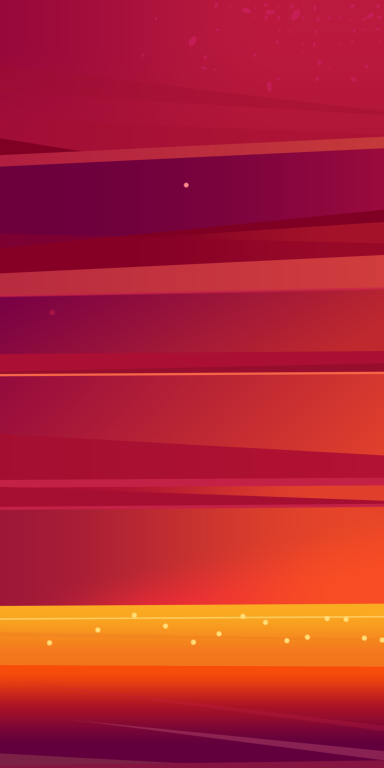
Write a WebGL 1 fragment shader that draws this background.

```glsl
precision highp float;
// Sunset backdrop: slanted crimson cloud bands above a glowing orange horizon.
uniform vec2 u_resolution;

const vec3 WINE = vec3(0.50, 0.00, 0.14);
const vec3 PLUM = vec3(0.42, 0.00, 0.24);
const vec3 CRIMSON = vec3(0.67, 0.06, 0.20);
const vec3 ROSE = vec3(0.77, 0.13, 0.28);
const vec3 CORAL = vec3(0.82, 0.24, 0.24);
const vec3 EMBER = vec3(0.88, 0.25, 0.17);
const vec3 GOLD = vec3(0.98, 0.67, 0.13);
const vec3 CREAM = vec3(1.00, 0.87, 0.48);

float hash(vec2 p) {
  vec3 q = fract(p.xyx * 0.1031);
  q += dot(q, q.yzx + 33.33);
  return fract((q.x + q.y) * q.z);
}

float noise(vec2 p) {
  vec2 i = floor(p), f = fract(p);
  f = f * f * (3.0 - 2.0 * f);
  return mix(mix(hash(i), hash(i + vec2(1, 0)), f.x),
             mix(hash(i + vec2(0, 1)), hash(i + vec2(1, 1)), f.x), f.y);
}

// Coverage under a slanted edge; p.y runs downward from the top.
float below(vec2 p, float left, float right) {
  float w = 0.75 / u_resolution.y;
  return smoothstep(-w, w, p.y - mix(left, right, p.x));
}

// Slanted stripe with separate thickness at either side.
float stripe(vec2 p, vec2 top, vec2 bottom) {
  return below(p, top.x, top.y) * (1.0 - below(p, bottom.x, bottom.y));
}

float disc(vec2 p, vec2 center, float radius) {
  float w = 1.0 / u_resolution.x;
  return 1.0 - smoothstep(-w, w, length((p - center) * vec2(1, 2)) - radius);
}

// Irregular flecks, one per grid cell, thinning away from the top right.
float flecks(vec2 p, float cells, float seed) {
  vec2 g = p * vec2(cells, 2.0 * cells), id = floor(g);
  float pick = hash(id + seed), angle = 6.28 * hash(id + seed + 7.0);
  vec2 d = fract(g) - 0.5 - 0.3 * (vec2(hash(id + seed + 3.0), hash(id + seed + 5.0)) - 0.5);
  d = mat2(cos(angle), -sin(angle), sin(angle), cos(angle)) * d;
  float size = 0.10 + 0.14 * hash(id + seed + 11.0);
  float shape = length(d * vec2(1.0, 1.7)) - size + 0.12 * (noise(g * 5.0) - 0.5);
  float density = smoothstep(0.25, 0.9, p.x) * (1.0 - smoothstep(0.02, 0.15, p.y));
  float w = cells / u_resolution.x;
  return (1.0 - smoothstep(-w, w, shape)) * step(pick, 0.65 * density);
}

vec3 upperSky(vec2 p) {
  vec3 c = mix(vec3(0.59, 0.03, 0.23), vec3(0.73, 0.10, 0.24), smoothstep(-0.1, 0.75, p.x));
  c = mix(c, vec3(0.66, 0.07, 0.20), 0.5 * smoothstep(0.05, 0.18, p.y));
  c = mix(c, CRIMSON * 0.92, 0.35 * stripe(p, vec2(0.085, 0.145), vec2(0.12, 0.15)));
  c = mix(c, CRIMSON * 0.95, 0.35 * below(p, 0.155, 0.175));
  c = mix(c, vec3(0.80, 0.12, 0.38), 0.65 * max(flecks(p, 15.0, 2.0), flecks(p, 31.0, 19.0)));
  c = mix(c, WINE, below(p, 0.180, 0.260));
  c = mix(c, mix(ROSE * 0.9, CORAL * 0.94, p.x), below(p, 0.202, 0.178));
  c = mix(c, mix(PLUM, vec3(0.61, 0.04, 0.24), p.x * p.x), below(p, 0.217, 0.193));
  c = mix(c, WINE, below(p, 0.323, 0.273));
  c = mix(c, vec3(0.64, 0.07, 0.16), below(p, 0.322, 0.289) * smoothstep(0.3, 0.9, p.x));
  return mix(c, WINE * 1.1, 0.5 * below(p, 0.304, 0.317));
}

vec3 middleSky(vec2 p, vec3 c) {
  c = mix(c, mix(vec3(0.72, 0.17, 0.25), CORAL, p.x), below(p, 0.356, 0.332));
  float warm = clamp(p.x * 0.9 + (p.y - 0.39) * 3.0, 0.0, 1.0);
  c = mix(c, mix(vec3(0.47, 0.00, 0.27), vec3(0.75, 0.16, 0.18), warm), below(p, 0.386, 0.376));
  c = mix(c, ROSE, 0.6 * stripe(p, vec2(0.384, 0.374), vec2(0.387, 0.378)));
  c = mix(c, CRIMSON, below(p, 0.461, 0.457));
  c = mix(c, CRIMSON * 0.88, below(p, 0.484, 0.473));
  warm = clamp(p.x * 0.85 + (p.y - 0.49) * 1.5, 0.0, 1.0);
  c = mix(c, mix(vec3(0.58, 0.04, 0.24), EMBER, warm), below(p, 0.489, 0.486));
  c = mix(c, vec3(0.97, 0.40, 0.28), stripe(p, vec2(0.487, 0.484), vec2(0.490, 0.487)));
  c = mix(c, mix(CRIMSON * 0.96, vec3(0.70, 0.07, 0.20), p.x), below(p, 0.565, 0.593));
  c = mix(c, ROSE, below(p, 0.625, 0.622));
  c = mix(c, mix(CRIMSON, EMBER, smoothstep(0.2, 0.85, p.x)), below(p, 0.635, 0.632));
  return mix(c, CRIMSON * 0.97, below(p, 0.634, 0.652));
}

vec3 lowerSky(vec2 p, vec3 c) {
  vec3 glow = mix(vec3(0.62, 0.09, 0.22), vec3(0.90, 0.27, 0.16), smoothstep(-0.05, 0.95, p.x));
  float beam = smoothstep(-0.04, 0.05, p.y - mix(0.815, 0.695, p.x)) * smoothstep(0.0, 0.4, p.x);
  glow = mix(glow, mix(vec3(0.93, 0.16, 0.22), vec3(0.97, 0.30, 0.14), smoothstep(0.35, 0.9, p.x)), beam);
  c = mix(c, glow, below(p, 0.662, 0.657));
  return mix(c, ROSE, stripe(p, vec2(0.660, 0.656), vec2(0.664, 0.660)));
}

vec3 ground(vec2 p, vec3 c) {
  vec3 field = mix(GOLD, vec3(0.95, 0.46, 0.11), smoothstep(0.79, 0.86, p.y));
  field = mix(field, vec3(0.94, 0.50, 0.12), 0.5 * stripe(p, vec2(0.823, 0.832), vec2(0.829, 0.834)));
  field = mix(field, CREAM, 0.7 * stripe(p, vec2(0.805, 0.802), vec2(0.807, 0.804)));
  vec3 dusk = mix(vec3(0.97, 0.30, 0.04), vec3(0.70, 0.08, 0.14), smoothstep(0.870, 0.925, p.y));
  dusk = mix(dusk, vec3(0.38, 0.00, 0.24), smoothstep(0.905, 0.975, p.y));
  dusk = mix(dusk, ROSE, 0.25 * stripe(p, vec2(0.885, 0.945), vec2(0.885, 0.952)));
  dusk = mix(dusk, vec3(0.64, 0.22, 0.38), 0.6 * stripe(p, vec2(0.928, 0.978), vec2(0.925, 0.990)));
  dusk = mix(dusk, vec3(0.48, 0.13, 0.27), below(p, 0.981, 1.008));
  dusk = mix(dusk, vec3(0.52, 0.08, 0.25), below(p, 0.997, 0.990));
  field = mix(field, dusk, below(p, 0.866, 0.868));
  return mix(c, field, below(p, 0.789, 0.786));
}

void main() {
  vec2 p = gl_FragCoord.xy / u_resolution;
  p.y = 1.0 - p.y;
  vec3 c = ground(p, lowerSky(p, middleSky(p, upperSky(p))));
  // Lights along the horizon, crowding toward the right.
  for (int i = 0; i < 14; i++) {
    float n = float(i);
    vec2 center = vec2(pow((n + 0.5) / 13.6, 0.62), 0.819 + 0.018 * cos(n * 1.5));
    c = mix(c, CREAM, disc(p, center, 0.0065));
  }
  // Lone sparks in the clouds.
  c = mix(c, vec3(1.0, 0.55, 0.55), disc(p, vec2(0.485, 0.241), 0.006));
  c = mix(c, ROSE, 0.5 * disc(p, vec2(0.136, 0.407), 0.007));
  gl_FragColor = vec4(c, 1.0);
}
```
